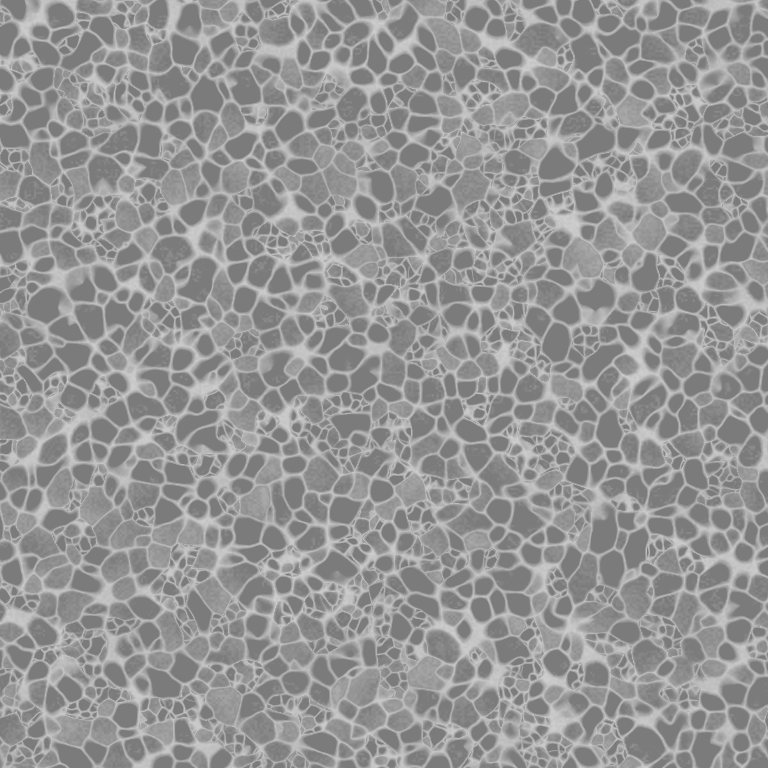
This texture map is drawn by a WebGL 1 fragment shader. Its source:

```glsl
precision highp float;

uniform vec2 u_resolution;

// Layout, in cells across the canvas
const float COARSE_CELLS = 35.0;
const float FINE_CELLS = 66.0;
const float INFILL_SHARE = 0.2;     // coarse cells broken into small stones
const float SIZE_SPREAD = 0.55;     // extra reach of the largest stones
const float MAX_STRETCH = 0.4;
const float REACH = 0.62;           // beyond this only mortar is left
const float CORNER_SHARPNESS = 14.0;
const float WARP = 0.13;

// Tones
const float FLAT_TONE = 0.482;
const float SUNKEN_LOW = 0.505;
const float SUNKEN_HIGH = 0.615;
const float MORTAR_EDGE = 0.585;
const float MORTAR_CREST = 0.765;
const float FLAT_SHARE = 0.62;
const float GRAIN = 0.045;
const float PITTING = 0.13;

struct Stone {
  float gap;    // rounded distance to the seam, in cells
  vec2 id;
  vec2 offset;  // position relative to the stone's centre
};

float hash(vec2 p) {
  return fract(sin(dot(p, vec2(127.1, 311.7))) * 43758.55);
}

vec2 hash2(vec2 p) {
  return vec2(hash(p), hash(p + vec2(37.2, 11.9)));
}

float noise(vec2 p) {
  vec2 i = floor(p);
  vec2 f = fract(p);
  f = f * f * (3.0 - 2.0 * f);
  return mix(mix(hash(i), hash(i + vec2(1.0, 0.0)), f.x),
             mix(hash(i + vec2(0.0, 1.0)), hash(i + vec2(1.0, 1.0)), f.x), f.y);
}

// Weighted, stretched Voronoi cells with corners rounded by a soft minimum
Stone findStone(vec2 p) {
  p += WARP * (vec2(noise(p * 2.1), noise(p * 2.1 + 53.0)) - 0.5);
  vec2 cell = floor(p);
  Stone stone = Stone(0.0, cell, vec2(0.0));
  float nearest = 9.0;
  float others = exp(-CORNER_SHARPNESS * REACH);

  for (int y = -2; y <= 2; y++) {
    for (int x = -2; x <= 2; x++) {
      vec2 id = cell + vec2(float(x), float(y));
      vec2 offset = p - id - hash2(id);
      vec2 shape = hash2(id + 71.3);
      float angle = 6.2832 * hash(id + 23.7);
      float c = cos(angle);
      float s = sin(angle);
      float stretch = 1.0 + MAX_STRETCH * shape.x;
      vec2 q = vec2(c * offset.x + s * offset.y, c * offset.y - s * offset.x);
      float d = length(q * vec2(1.0 / stretch, stretch))
              - SIZE_SPREAD * shape.y * shape.y;
      others += exp(-CORNER_SHARPNESS * max(d, nearest));
      if (d < nearest) {
        nearest = d;
        stone.id = id;
        stone.offset = offset;
      }
    }
  }
  stone.gap = -log(others) / CORNER_SHARPNESS - nearest;
  return stone;
}

void main() {
  vec2 uv = gl_FragCoord.xy / u_resolution.y;

  // Large stones, some cells filled with small ones
  Stone stone = findStone(uv * COARSE_CELLS);
  if (hash(stone.id + 5.1) < INFILL_SHARE) {
    float coarseGap = stone.gap;
    stone = findStone(uv * FINE_CELLS + 200.0);
    stone.gap = min(stone.gap * 0.75, coarseGap + 0.1);
  }

  float speckle = noise(uv * 330.0) - 0.5;
  float patches = noise(uv * 75.0 + 9.0);
  float drift = noise(uv * 24.0) - 0.5;

  // Mortar rises to a bright crest midway between stones
  float mortar = mix(MORTAR_CREST, MORTAR_EDGE, smoothstep(-0.08, 0.17, stone.gap));
  mortar += 0.06 * drift + GRAIN * speckle;

  // Flat dark stones with fine pitted patches on some of them
  float pitted = step(0.5, hash(stone.id + 91.0)) * smoothstep(0.5, 0.72, patches);
  float flatTone = FLAT_TONE + PITTING * pitted * max(speckle + 0.1, 0.0);

  // Sunken stones: lighter, grainy, tilted, with soft edges
  float level = hash(stone.id + 44.0);
  vec2 tilt = hash2(stone.id + 17.0) - 0.5;
  float sunkenTone = mix(SUNKEN_LOW, SUNKEN_HIGH, level * level)
                   + 0.12 * dot(tilt, stone.offset)
                   + GRAIN * speckle * 1.5 + 0.03 * (patches - 0.5);

  float isFlat = step(hash(stone.id + 63.0), FLAT_SHARE);
  float flatMask = smoothstep(0.1, 0.21, stone.gap);
  float sunkenMask = smoothstep(0.03, 0.27, stone.gap);
  float tone = mix(mix(mortar, sunkenTone, sunkenMask),
                   mix(mortar, flatTone, flatMask), isFlat);

  gl_FragColor = vec4(vec3(max(tone, FLAT_TONE)), 1.0);
}
```
